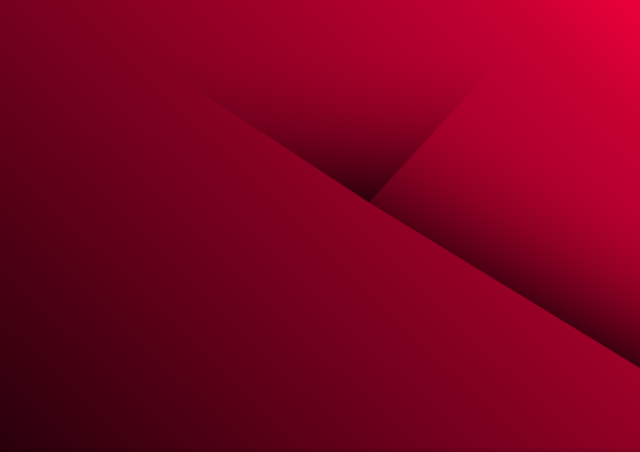
This background is drawn by a Shadertoy shader. Its source:

```glsl
// Three overlapping crimson sheets meeting at one corner.
// A single diagonal brightness ramp lights them all; the two rear sheets
// are darkened by soft shadows, which makes the straight folds visible.

#define CORNER vec2(0.8165, 0.552)       // where the three sheets meet
#define LEFT_SLOPE -0.655                // front edge, left of the corner
#define RIGHT_SLOPE -0.611               // front edge, right of the corner
#define FOLD_SLOPE 1.09                  // fold between the rear sheets
#define RAMP vec3(0.285, 0.295, 0.16)    // brightness per x, per y, at origin
#define GLOW vec3(0.76, 0.86, 0.06)      // ramp start, ramp end, added light
#define TINT vec3(1.0, 0.0, 0.25)
#define SHADOW_FALLOFF 2.2
#define MIDDLE_SHADOW vec2(0.36, 0.70)   // reach, strength
#define RIGHT_SHADOW vec2(0.34, 0.66)    // reach, strength
#define RIGHT_SHADOW_LINE vec3(1.417, 0.179, -0.5) // point, slope
#define BASE_STRIP vec2(0.007, 0.10)     // height, darkening

// Signed distance to a line through a point, positive above it
float aboveLine(vec2 p, vec2 through, float slope) {
    vec2 q = p - through;
    return (q.y - slope * q.x) / sqrt(1.0 + slope * slope);
}

// Brightness factor left by a shadow at a given distance
float shade(float distance, vec2 shadow) {
    float fade = clamp(1.0 - distance / shadow.x, 0.0, 1.0);
    return 1.0 - shadow.y * pow(fade, SHADOW_FALLOFF);
}

void mainImage(out vec4 fragColor, in vec2 fragCoord) {
    vec2 p = fragCoord / iResolution.y;
    float soft = 0.75 / iResolution.y;

    // Shared light from the lower left, with a glow at the upper right
    float light = dot(RAMP, vec3(p, 1.0));
    light += GLOW.z * smoothstep(GLOW.x, GLOW.y, light);

    // Shadows on the rear sheets
    float middleShade = shade(p.y - CORNER.y, MIDDLE_SHADOW);
    float rightShade = shade(
        aboveLine(p, RIGHT_SHADOW_LINE.xy, RIGHT_SHADOW_LINE.z), RIGHT_SHADOW);
    float fold = aboveLine(p, CORNER, FOLD_SLOPE);
    float rearShade = mix(rightShade, middleShade, smoothstep(-soft, soft, fold));

    // Front sheet covers everything below its slightly bent edge
    float edge = min(aboveLine(p, CORNER, LEFT_SLOPE),
                     aboveLine(p, CORNER, RIGHT_SLOPE));
    light *= mix(1.0, rearShade, smoothstep(-soft, soft, edge));

    // Thin darker strip along the base
    float strip = 1.0 - smoothstep(BASE_STRIP.x - soft, BASE_STRIP.x + soft, p.y);
    light *= 1.0 - BASE_STRIP.y * strip;

    fragColor = vec4(TINT * light, 1.0);
}
```
